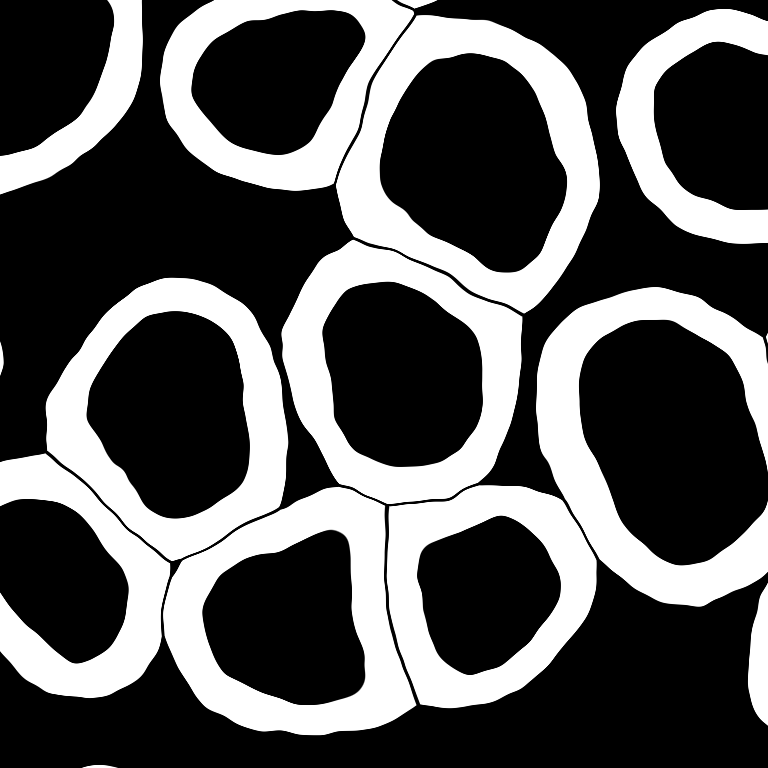
Write a WebGL 2 fragment shader that draws this pattern.

```glsl
#version 300 es
precision highp float;

#define SCALE 2.9        // cells across the canvas
#define SEED 3.0
#define JITTER 0.56      // spread of the cell centres
#define RADIUS_MIN 0.31
#define RADIUS_MAX 0.57
#define WALL 0.135       // wall thickness
#define GAP 0.011        // slit between touching cells
#define ROUNDING 0.13    // softness of the inner corners
#define WOBBLE 0.05      // unevenness of the outlines

uniform vec2 u_resolution;
out vec4 fragColor;

const vec3 VOID_COLOR = vec3(0.0);
const vec3 WALL_COLOR = vec3(1.0);
const float TAU = 6.2831853;

struct Cell {
  float dist;    // signed distance to the free outline
  vec2 outward;  // unit direction away from the centre
};

float hash(vec2 p) {
  return fract(sin(dot(p + SEED, vec2(127.1, 311.7))) * 43758.5453);
}

float noise(vec2 p) {
  vec2 i = floor(p), f = fract(p);
  f = f * f * (3.0 - 2.0 * f);
  float low = mix(hash(i), hash(i + vec2(1, 0)), f.x);
  float high = mix(hash(i + vec2(0, 1)), hash(i + vec2(1, 1)), f.x);
  return mix(low, high, f.y) - 0.5;
}

float smoothMin(float a, float b, float k) {
  float h = max(k - abs(a - b), 0.0) / k;
  return min(a, b) - 0.25 * h * h * k;
}

// One blob of the staggered, jittered grid
Cell cellAt(vec2 p, vec2 id) {
  vec2 jitter = vec2(hash(id + 11.3), hash(id + 27.9)) - 0.5;
  vec2 centre = id + vec2(0.5 * mod(id.y, 2.0), 0.5) + JITTER * jitter;
  vec2 q = p - centre;
  float angle = atan(q.y, q.x);
  float radius = mix(RADIUS_MIN, RADIUS_MAX, hash(id + 41.7));
  radius *= 1.0 + 0.10 * cos(2.0 * angle + TAU * hash(id + 53.1))
                + 0.04 * cos(3.0 * angle + TAU * hash(id + 67.5));
  float len = max(length(q), 1e-4);
  return Cell(len - radius, q / len);
}

void main() {
  float canvas = min(u_resolution.x, u_resolution.y);
  vec2 p = gl_FragCoord.xy / canvas * SCALE;
  float pixel = SCALE / canvas;

  // Uneven outlines
  p += WOBBLE * vec2(noise(p * 5.0), noise(p * 5.0 + 31.4));
  p += 0.3 * WOBBLE * vec2(noise(p * 14.0 + 7.7), noise(p * 14.0 + 59.2));

  // Find the cell that owns this point
  vec2 base = floor(p), ownerId = base;
  Cell owner = Cell(1e3, vec2(1, 0));
  for (int y = -2; y <= 2; y++) {
    for (int x = -2; x <= 2; x++) {
      vec2 id = base + vec2(x, y);
      Cell cell = cellAt(p, id);
      if (cell.dist < owner.dist) {
        owner = cell;
        ownerId = id;
      }
    }
  }

  // Depth below the outline, cut off where neighbours press in
  float outerDepth = -owner.dist;
  float innerDepth = -owner.dist;
  for (int y = -2; y <= 2; y++) {
    for (int x = -2; x <= 2; x++) {
      vec2 id = base + vec2(x, y);
      if (id == ownerId) continue;
      Cell cell = cellAt(p, id);
      float slope = max(length(cell.outward - owner.outward), 0.05);
      float contact = (cell.dist - owner.dist) / slope;
      outerDepth = min(outerDepth, contact - 0.5 * GAP);
      innerDepth = smoothMin(innerDepth, contact + 0.02, ROUNDING);
    }
  }

  // Wall between the outer and the inner outline
  float wall = WALL * (1.0 + 0.3 * noise(p * 3.5 + 83.6));
  float insideOuter = smoothstep(-0.5 * pixel, 0.5 * pixel, outerDepth);
  float insideInner = smoothstep(-0.5 * pixel, 0.5 * pixel, innerDepth - wall);
  float coverage = insideOuter * (1.0 - insideInner);

  fragColor = vec4(mix(VOID_COLOR, WALL_COLOR, coverage), 1.0);
}
```
